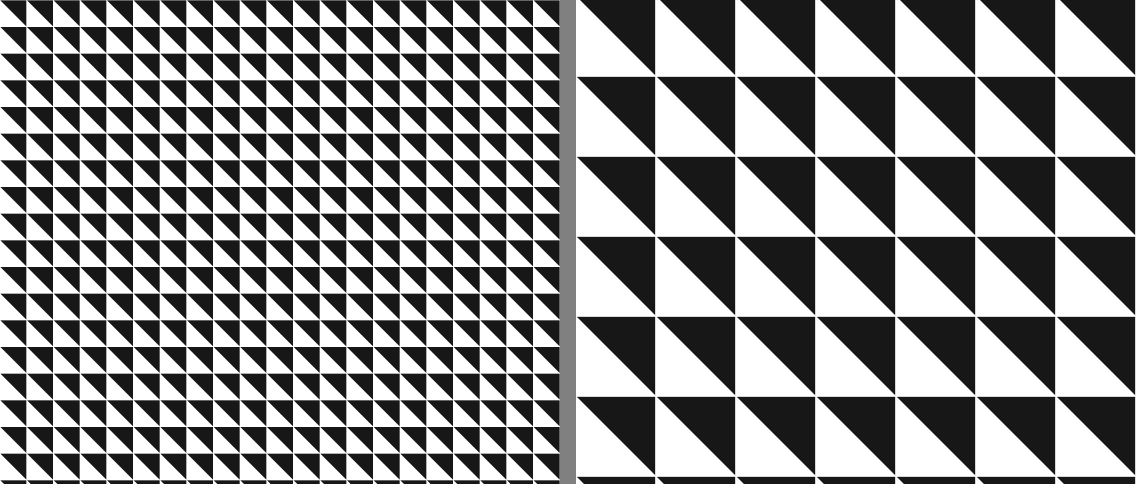
Left: the whole. Right: its middle third, enlarged.
This pattern is drawn by a WebGL 2 fragment shader. Its source:

```glsl
#version 300 es
precision highp float;
// Square grid of half-square triangles: dark upper right, white lower left.

#define COLUMNS 21.0   // cells across the canvas width
#define SEAM 0.02      // light hairline between cells, in cell widths
#define SAMPLES 6      // antialiasing samples per pixel side

uniform vec2 u_resolution;
out vec4 fragColor;

const vec3 PAPER = vec3(1.0);
const vec3 INK = vec3(0.09);

// 1 inside the dark triangle; cell runs right and down from its top left corner
float darkTriangle(vec2 cell) {
    float aboveDiagonal = step(cell.y, cell.x);
    float insideRight = step(cell.x, 1.0 - 0.5 * SEAM);
    float insideTop = step(0.5 * SEAM, cell.y);
    return aboveDiagonal * insideRight * insideTop;
}

// Average the triangle over one pixel, so edges and seams stay smooth
float inkCoverage(vec2 pixel) {
    float cellsPerPixel = COLUMNS / u_resolution.x;
    float sum = 0.0;
    for (int j = 0; j < SAMPLES; j++) {
        for (int i = 0; i < SAMPLES; i++) {
            vec2 offset = (vec2(i, j) + 0.5) / float(SAMPLES) - 0.5;
            vec2 grid = (pixel + offset) * cellsPerPixel;
            sum += darkTriangle(fract(grid));
        }
    }
    return sum / float(SAMPLES * SAMPLES);
}

void main() {
    // Rows are counted down from the top edge
    vec2 fromTopLeft = vec2(gl_FragCoord.x, u_resolution.y - gl_FragCoord.y);
    fragColor = vec4(mix(PAPER, INK, inkCoverage(fromTopLeft)), 1.0);
}
```
